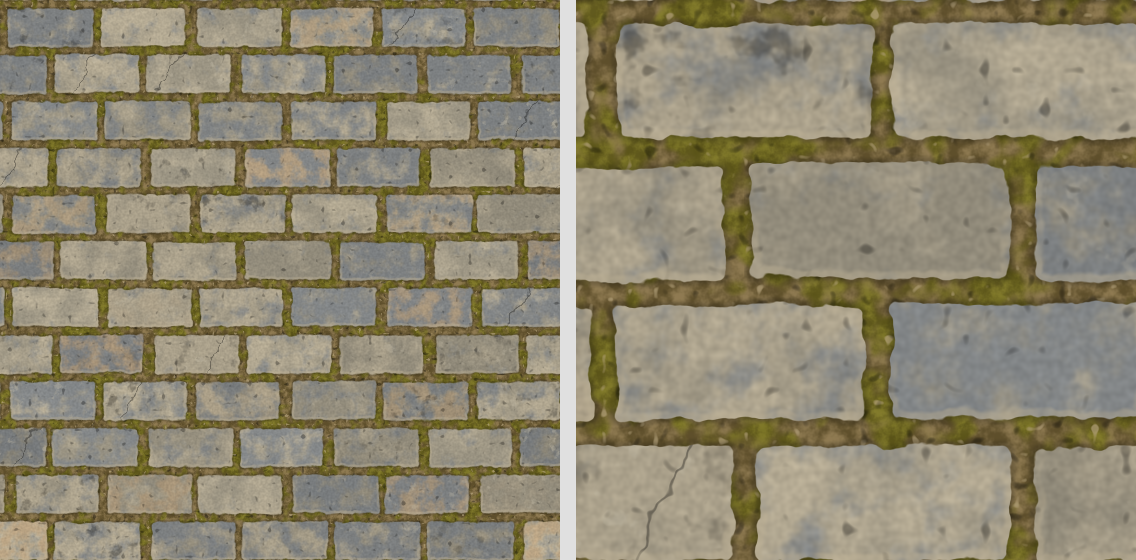
Left: the whole. Right: its middle third, enlarged.
This texture is drawn by a WebGL 2 fragment shader. Its source:

```glsl
#version 300 es
precision highp float;
// Weathered clay pavers in running bond, 6 across and 12 down, with mossy soil joints.
// Each paver is a rough rounded box tinted by hashed traits and tileable gradient noise;
// the joints mix soil, sand, grit and moss. The whole canvas tiles seamlessly.

uniform vec2 u_resolution;
out vec4 fragColor;

const vec2 GRID = vec2(6.0, 12.0);

// Integer hash: three random values in 0..1
vec3 hash(vec3 p) {
    uvec3 v = uvec3(ivec3(p)) * 1664525u + 1013904223u;
    v.x += v.y * v.z; v.y += v.z * v.x; v.z += v.x * v.y;
    v ^= v >> 16u;
    v.x += v.y * v.z; v.y += v.z * v.x; v.z += v.x * v.y;
    return vec3(v >> 8u) / 16777216.0;
}

float corner(vec2 cell, vec2 f, vec2 c, float period, float seed) {
    float angle = 6.2832 * hash(vec3(mod(cell + c, period), seed)).x;
    return dot(vec2(cos(angle), sin(angle)), f - c);
}

// Gradient noise, about -1..1, repeating once per canvas
float noise(vec2 uv, float period, float seed) {
    vec2 cell = floor(uv * period), f = fract(uv * period);
    vec2 w = f * f * f * (f * (f * 6.0 - 15.0) + 10.0);
    float low = mix(corner(cell, f, vec2(0, 0), period, seed),
                    corner(cell, f, vec2(1, 0), period, seed), w.x);
    float high = mix(corner(cell, f, vec2(0, 1), period, seed),
                     corner(cell, f, vec2(1, 1), period, seed), w.x);
    return 1.4 * mix(low, high, w.y);
}

float fbm(vec2 uv, float period, float seed) {
    float sum = 0.0, amp = 0.55;
    for (int i = 0; i < 4; i++) {
        sum += amp * noise(uv, period, seed + float(i) * 7.0);
        period *= 2.0;
        amp *= 0.55;
    }
    return sum;
}

float roundedBox(vec2 p, vec2 halfSize, float radius) {
    vec2 q = abs(p) - halfSize + radius;
    return length(max(q, 0.0)) + min(max(q.x, q.y), 0.0) - radius;
}

vec3 paverColor(vec2 uv, vec2 q, vec2 id, float d) {
    vec3 traits = hash(vec3(id, 2.0));
    vec3 wear = hash(vec3(id, 3.0));
    float seed = 20.0 + id.x + id.y * GRID.x;
    float cloud = fbm(uv, 20.0, seed);
    float stain = fbm(uv, 28.0, seed + 100.0);
    float grain = noise(uv, 150.0, 4.0) + noise(uv, 256.0, 5.0);

    // Cloudy body: grey to cream, with slate-blue and warm firings
    vec3 col = mix(vec3(0.58, 0.555, 0.49), vec3(0.70, 0.66, 0.57),
                   smoothstep(-0.5, 0.55, cloud + 0.8 * (traits.x - 0.5)));
    float nearEdge = smoothstep(-0.22, -0.03, d);
    float blue = smoothstep(0.3, 1.05, traits.y + 0.9 * stain + 0.15 * nearEdge);
    col = mix(col, vec3(0.47, 0.49, 0.51), 0.85 * blue);
    float warm = smoothstep(0.72, 0.95, traits.z) * smoothstep(-0.25, 0.3, -stain);
    col = mix(col, vec3(0.71, 0.60, 0.46), 0.65 * warm);
    col *= 0.95 + 0.10 * wear.x + 0.055 * grain;

    // Scuffs, pits and dark blotches
    float scuff = smoothstep(0.22, 0.5, fbm(uv, 44.0, seed + 200.0));
    col = mix(col, vec3(0.77, 0.74, 0.66), 0.4 * scuff * wear.y);
    col *= 1.0 - 0.30 * smoothstep(0.5, 0.8, noise(uv, 84.0, seed + 300.0));
    float blotch = smoothstep(0.15, 0.5, fbm(uv, 32.0, seed + 400.0));
    col *= 1.0 - 0.28 * blotch * smoothstep(0.6, 1.0, wear.z);

    // A wandering hairline crack on a few pavers
    float path = q.x - 0.6 * q.y + wear.x - 0.5 + 0.25 * fbm(uv, 24.0, seed + 500.0);
    float crack = smoothstep(0.028, 0.004, abs(path)) * step(0.9, wear.y);
    col *= 1.0 - 0.32 * crack;

    // Pale worn rim, stronger along the lower edge
    float rim = smoothstep(-0.075, -0.035, d) * smoothstep(0.35, -0.35, q.y + stain);
    return mix(col, vec3(0.74, 0.69, 0.58), 0.45 * rim);
}

vec3 jointColor(vec2 uv, float moss, float d) {
    float crumbs = fbm(uv, 80.0, 11.0);
    vec3 col = mix(vec3(0.37, 0.31, 0.17), vec3(0.56, 0.48, 0.32),
                   smoothstep(-0.4, 0.45, crumbs));
    vec3 green = mix(vec3(0.35, 0.33, 0.08), vec3(0.51, 0.49, 0.15),
                     smoothstep(-0.4, 0.45, fbm(uv, 100.0, 12.0)));
    col = mix(col, green, 0.85 * moss);
    col = mix(col, vec3(0.70, 0.63, 0.48), 0.7 * smoothstep(0.5, 0.75, noise(uv, 130.0, 13.0)));
    col *= 1.0 - 0.35 * smoothstep(0.4, 0.75, noise(uv, 110.0, 14.0));
    return col * (1.0 - 0.22 * smoothstep(0.06, 0.0, d));
}

void main() {
    vec2 uv = gl_FragCoord.xy / u_resolution;

    // Running bond with a slightly uneven shift per row
    vec2 p = uv * GRID + vec2(0.0, 0.09);
    float row = mod(floor(p.y), GRID.y);
    float rowJitter = 0.09 * (hash(vec3(row, 0.0, 1.0)).x - 0.5);
    p.x += mix(0.44, -0.05, mod(row, 2.0)) + rowJitter;
    vec2 id = vec2(mod(floor(p.x), GRID.x), row);

    // Paver outline in units of one row height, with ragged edges
    vec3 fit = hash(vec3(id, 1.0)) - 0.5;
    vec2 q = (fract(p) - 0.5) * vec2(2.0, 1.0) - fit.xy * vec2(0.08, 0.03);
    q.y += 0.015 * fit.z * q.x;
    float moss = smoothstep(-0.12, 0.3, fbm(uv, 18.0, 9.0) + 0.4 * noise(uv, 72.0, 10.0));
    float d = roundedBox(q, vec2(0.91 + 0.04 * fit.z, 0.415), 0.06);
    d += 0.045 * fbm(uv, 40.0, 8.0) + 0.02 * moss;

    float aa = GRID.y / min(u_resolution.x, u_resolution.y);
    float cover = smoothstep(aa, -aa, d);
    fragColor = vec4(mix(jointColor(uv, moss, d), paverColor(uv, q, id, d), cover), 1.0);
}
```
